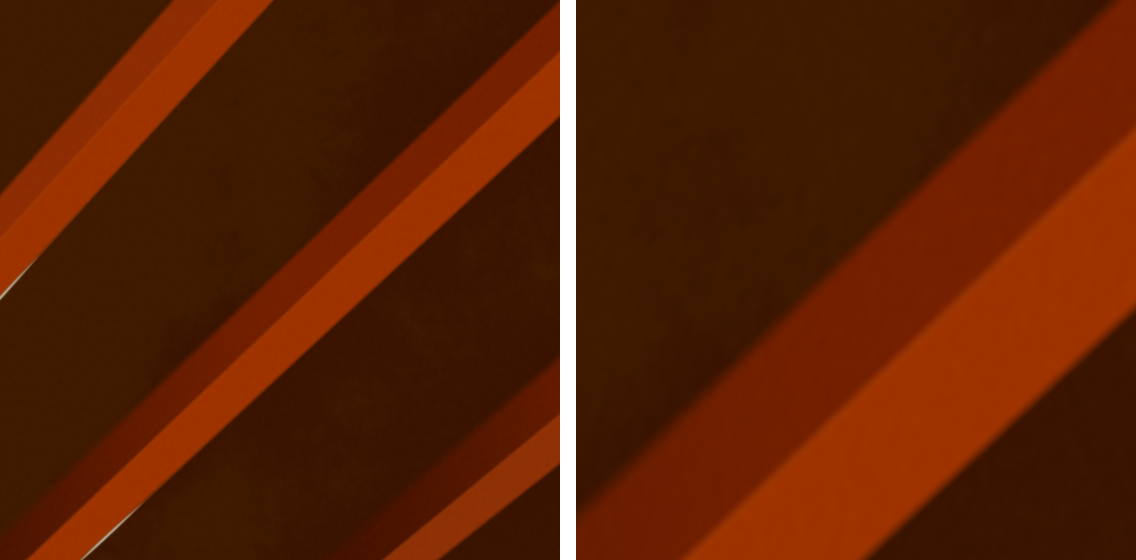
Left: the whole. Right: its middle third, enlarged.
This pattern is drawn by a three.js fragment shader. Its source:

```glsl
// Three glowing two-facet bars fanning diagonally over a dark brown ground.
// Each bar lies between straight lines whose slope and height are quadratics
// of the bar index; gradient noise mottles the ground, and glints edge the bars.
varying vec2 vUv;

// Lines of a bar as (upper edge, ridge, lower edge): value + step*i + bend*i*i
const vec3 SLOPE = vec3(0.960, 0.953, 0.927);
const vec3 SLOPE_STEP = vec3(-0.1305, -0.135, -0.1505);
const vec3 SLOPE_BEND = vec3(0.0355, 0.005, 0.0135);
const vec3 HEIGHT = vec3(0.038, -0.0456, -0.133);
const vec3 HEIGHT_STEP = vec3(-0.577, -0.568, -0.543);
const vec3 HEIGHT_BEND = vec3(0.036, 0.051, 0.059);

const vec3 GROUND_BROWN = vec3(0.250, 0.102, 0.0);
const vec3 GROUND_DARK = vec3(0.226, 0.077, 0.0);
const vec3 FACET_DIM = vec3(0.270, 0.070, 0.0);
const vec3 FACET_LIT = vec3(0.460, 0.125, 0.0);
const vec3 FACET_BOOST = vec3(0.095, 0.050, 0.010);
const vec3 BAR_BRIGHT = vec3(0.620, 0.200, 0.0);
const vec3 BAR_MUTED = vec3(0.560, 0.190, 0.02);
const vec3 RIM_GOLD = vec3(0.460, 0.200, 0.03);
const vec3 GLINT = vec3(0.780, 0.800, 0.72);

const float EDGE = 0.0046;         // half width of the smoothed edges
const float RIM_WIDTH = 0.0028;
const float GLINT_WIDTH = 0.0026;
const float GLINT_LENGTH = 0.07;
const float GRAIN = 0.016;

vec2 hashGradient(vec2 cell) {
  vec2 h = vec2(dot(cell, vec2(127.1, 311.7)), dot(cell, vec2(269.5, 183.3)));
  return 2.0 * fract(sin(h) * 43758.55) - 1.0;
}

float gradientNoise(vec2 p) {
  vec2 cell = floor(p);
  vec2 f = fract(p);
  vec2 u = f * f * f * (f * (f * 6.0 - 15.0) + 10.0);
  vec2 e = vec2(0.0, 1.0);
  float a = dot(hashGradient(cell), f);
  float b = dot(hashGradient(cell + e.yx), f - e.yx);
  float c = dot(hashGradient(cell + e.xy), f - e.xy);
  float d = dot(hashGradient(cell + e.yy), f - e.yy);
  return mix(mix(a, b, u.x), mix(c, d, u.x), u.y);
}

float line(float dist, float width) {
  return exp(-dist * dist / (width * width));
}

// Distances below the three lines of bar i; negative above them
vec3 barDistances(vec2 p, float i) {
  vec3 slope = SLOPE + i * (SLOPE_STEP + i * SLOPE_BEND);
  vec3 height = HEIGHT + i * (HEIGHT_STEP + i * HEIGHT_BEND);
  return (slope * p.x + height - p.y) / sqrt(1.0 + slope * slope);
}

vec3 ground(vec2 p) {
  float mottle = 0.7 * gradientNoise(p * 3.0 + 4.0)
               + 0.5 * gradientNoise(p * 9.0)
               + 0.35 * gradientNoise(p * 34.0);
  float shadow = 0.0;
  for (int k = 0; k < 2; k++) {
    vec3 d = barDistances(p, float(k));
    shadow += 0.5 * exp(-abs(d.z) * 12.0) + 0.35 * exp(-abs(d.x) * 16.0);
  }
  float dark = 0.1 + 0.5 * smoothstep(0.3, 0.9, p.x) + shadow + mottle;
  float deep = 0.25 * max(dark - 0.9, 0.0);
  return mix(GROUND_BROWN, GROUND_DARK, smoothstep(0.05, 0.8, dark) + deep);
}

vec3 addBar(vec3 color, vec2 p, float i) {
  vec3 d = barDistances(p, i);

  // Shaded facet, dimmer and softer toward the lower left
  float lit = smoothstep(-0.2, 0.58, p.x - 0.74 * i);
  float soft = mix(0.016, 0.0055, lit);
  vec3 facet = mix(FACET_DIM, FACET_LIT, lit) + FACET_BOOST * max(-i, 0.0);
  float inside = 1.0 - smoothstep(-EDGE, EDGE, d.z);
  color = mix(color, facet, smoothstep(-soft, soft, d.x) * inside);

  // Bright facet with a barely lighter ridge
  vec3 bright = mix(BAR_BRIGHT, BAR_MUTED, max(i, 0.0));
  color = mix(color, bright, smoothstep(-EDGE, EDGE, d.y) * inside);
  color += vec3(0.015, 0.02, 0.01) * line(d.y - 0.001, RIM_WIDTH);

  // Golden rim and a tapering glint on the lower edge
  float along = p.x - 0.19 * (1.0 + i);
  float rim = 0.1 + 0.4 * line(along, 0.18);
  color = mix(color, RIM_GOLD, rim * line(d.z, RIM_WIDTH));
  float taper = max(1.0 - pow(along / GLINT_LENGTH, 2.0), 0.0);
  float glint = taper * line(d.z - 0.001, GLINT_WIDTH * (0.5 + 0.5 * taper));
  return mix(color, GLINT, 0.8 * glint);
}

void main() {
  vec3 color = ground(vUv);
  for (int k = -1; k <= 1; k++) {
    color = addBar(color, vUv, float(k));
  }

  // Faint slanted grain over everything
  vec2 grainSpace = vec2(vUv.x - 0.2 * vUv.y, vUv.y) * vec2(130.0, 90.0);
  color += GRAIN * gradientNoise(grainSpace) * vec3(1.0, 0.7, 0.0);
  gl_FragColor = vec4(clamp(color, 0.0, 1.0), 1.0);
}
```
